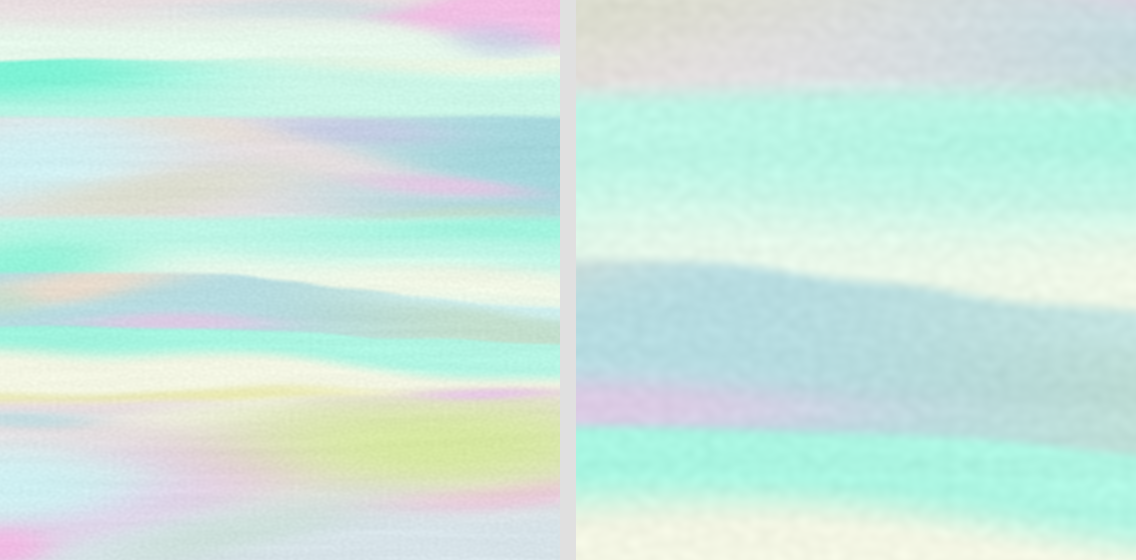
Left, the full canvas; right, a detail of the centre.
Give the GLSL for this background, as a Shadertoy shader.

```glsl
// Soft pastel painting: broad horizontal brush bands with blended patches on fine canvas grain.

const vec3 CREAM  = vec3(0.95, 0.96, 0.89);
const vec3 IVORY  = vec3(0.90, 0.97, 0.92);
const vec3 MINT   = vec3(0.74, 0.96, 0.90);
const vec3 AQUA   = vec3(0.47, 0.95, 0.83);
const vec3 ICE    = vec3(0.81, 0.94, 0.95);
const vec3 TEAL   = vec3(0.63, 0.84, 0.86);
const vec3 MIST   = vec3(0.71, 0.86, 0.88);
const vec3 SAGE   = vec3(0.76, 0.87, 0.80);
const vec3 PEACH  = vec3(0.92, 0.86, 0.80);
const vec3 BLUSH  = vec3(0.91, 0.87, 0.88);
const vec3 LILAC  = vec3(0.77, 0.79, 0.90);
const vec3 PINK   = vec3(0.95, 0.72, 0.89);
const vec3 ORCHID = vec3(0.90, 0.78, 0.90);
const vec3 LEMON  = vec3(0.91, 0.91, 0.68);
const vec3 LIME   = vec3(0.84, 0.91, 0.63);

const float EDGE_WOBBLE = 0.008;
const float BLEND_WARP  = 0.022;
const float STREAK      = 0.022;
const float GRAIN       = 0.030;
const float GRAIN_SCALE = 150.0;
const int   BRISTLES    = 16;

vec2 hash2(vec2 p) {
    vec3 h = fract(p.xyx * vec3(0.1031, 0.1030, 0.0973));
    h += dot(h, h.yzx + 33.33);
    return fract((h.xx + h.yz) * h.zy);
}

float corner(vec2 cell, vec2 offset, vec2 f) {
    return dot(hash2(cell + offset) * 2.0 - 1.0, f - offset);
}

float gradientNoise(vec2 p) {
    vec2 i = floor(p), f = p - i;
    vec2 u = f * f * f * (f * (f * 6.0 - 15.0) + 10.0);
    return mix(mix(corner(i, vec2(0, 0), f), corner(i, vec2(1, 0), f), u.x),
               mix(corner(i, vec2(0, 1), f), corner(i, vec2(1, 1), f), u.x), u.y);
}

// Blends a soft, sheared ellipse of paint into a layer.
void dab(inout vec3 layer, vec2 p, vec2 centre, vec2 radius, float slope, vec3 tint, float amount) {
    vec2 d = p - centre;
    d.y -= slope * d.x;
    d /= radius;
    layer = mix(layer, tint, amount * exp(-pow(dot(d, d), 1.4)));
}

// Lays a new layer over everything below a wavering edge.
void lay(inout vec3 color, vec3 layer, vec2 p, float edge, float softness) {
    float wobble = EDGE_WOBBLE * gradientNoise(vec2(p.x * 4.0, edge * 91.0));
    color = mix(color, layer, smoothstep(-softness, softness, p.y - edge - wobble));
}

vec3 paint(vec2 p, vec2 q) {
    // Top wash and pink wedge
    vec3 color = mix(BLUSH, IVORY, smoothstep(0.0, 0.075, q.y));
    dab(color, q, vec2(0.55, 0.02), vec2(0.25, 0.02), 0.0, MIST, 0.4);
    float reach = q.x - 0.62;
    float wedge = 0.24 * reach - abs(q.y - 0.03 + 0.05 * reach);
    color = mix(color, PINK, 0.85 * smoothstep(-0.008, 0.035, wedge));
    dab(color, q, vec2(0.89, 0.07), vec2(0.09, 0.03), 0.1, LILAC, 0.6);

    // Upper mint band
    vec3 layer = mix(MINT, IVORY, 0.35 * smoothstep(0.25, 0.6, q.x));
    dab(layer, q, vec2(0.0, 0.13), vec2(0.32, 0.055), 0.0, AQUA, 0.95);
    dab(layer, q, vec2(0.95, 0.11), vec2(0.5, 0.022), 0.0, CREAM, 0.8);
    lay(color, layer, p, 0.109 - 0.008 * p.x, 0.005);

    // Blended sky block
    layer = mix(BLUSH, MIST, smoothstep(0.25, 1.0, q.x));
    dab(layer, q, vec2(0.98, 0.28), vec2(0.32, 0.12), 0.0, TEAL, 0.85);
    dab(layer, q, vec2(0.62, 0.235), vec2(0.19, 0.028), 0.02, LILAC, 0.8);
    dab(layer, q, vec2(0.50, 0.275), vec2(0.30, 0.032), 0.2, BLUSH, 0.9);
    dab(layer, q, vec2(0.32, 0.225), vec2(0.18, 0.022), 0.1, PEACH, 0.7);
    dab(layer, q, vec2(0.03, 0.29), vec2(0.30, 0.085), -0.08, ICE, 1.0);
    dab(layer, q, vec2(0.27, 0.345), vec2(0.26, 0.04), -0.12, mix(PEACH, SAGE, 0.4), 0.9);
    dab(layer, q, vec2(0.80, 0.335), vec2(0.16, 0.018), 0.08, ORCHID, 0.85);
    dab(layer, q, vec2(0.80, 0.385), vec2(0.18, 0.014), 0.0, SAGE, 0.8);
    lay(color, layer, p, 0.209, 0.007);

    // Middle mint band
    layer = mix(MINT, IVORY, smoothstep(0.40, 0.47, q.y - 0.05 * q.x));
    dab(layer, q, vec2(0.0, 0.475), vec2(0.25, 0.05), -0.05, AQUA, 0.75);
    dab(layer, q, vec2(0.98, 0.41), vec2(0.4, 0.025), 0.0, AQUA, 0.4);
    dab(layer, q, vec2(0.85, 0.51), vec2(0.35, 0.03), 0.05, CREAM, 0.8);
    lay(color, layer, p, 0.388, 0.011);

    // Slate block with a falling upper edge
    layer = mix(MIST, SAGE, smoothstep(0.4, 0.9, q.x));
    dab(layer, q, vec2(0.12, 0.51), vec2(0.22, 0.028), -0.10, PEACH, 0.95);
    dab(layer, q, vec2(0.32, 0.575), vec2(0.18, 0.018), 0.0, ORCHID, 0.8);
    dab(layer, q, vec2(0.0, 0.535), vec2(0.07, 0.03), 0.0, SAGE, 0.7);
    dab(layer, q, vec2(0.92, 0.545), vec2(0.3, 0.025), 0.09, ICE, 0.9);
    lay(color, layer, p, 0.487 + 0.062 * smoothstep(0.3, 1.0, p.x), 0.006);

    // Lower mint, cream and yellow seam
    float fall = 0.045 * smoothstep(0.3, 1.0, q.x);
    layer = mix(mix(AQUA, MINT, 0.55 + 0.35 * q.x), CREAM, smoothstep(0.615, 0.652, q.y - fall));
    dab(layer, q, vec2(0.2, 0.71), vec2(0.6, 0.016), 0.0, LEMON, 0.95);
    lay(color, layer, p, 0.586 + 0.6 * fall, 0.005);

    // Bottom block: blush, ice, orchid and lime
    layer = mix(BLUSH, mix(LILAC, IVORY, 0.55), smoothstep(0.82, 0.95, q.y));
    dab(layer, q, vec2(0.04, 0.745), vec2(0.14, 0.018), 0.0, MIST, 0.7);
    dab(layer, q, vec2(0.40, 0.745), vec2(0.18, 0.02), 0.0, CREAM, 0.7);
    dab(layer, q, vec2(0.36, 0.825), vec2(0.20, 0.04), 0.05, ORCHID, 0.9);
    dab(layer, q, vec2(0.18, 0.915), vec2(0.32, 0.045), -0.25, ORCHID, 0.9);
    dab(layer, q, vec2(0.02, 0.865), vec2(0.27, 0.075), 0.0, ICE, 1.0);
    dab(layer, q, vec2(0.42, 0.95), vec2(0.24, 0.04), -0.2, SAGE, 0.45);
    dab(layer, q, vec2(0.94, 0.88), vec2(0.25, 0.025), -0.07, PINK, 0.65);
    dab(layer, q, vec2(0.0, 0.98), vec2(0.09, 0.035), 0.0, PINK, 0.9);
    dab(layer, q, vec2(0.80, 0.792), vec2(0.40, 0.08), 0.0, LIME, 1.0);
    dab(layer, q, vec2(0.87, 0.704), vec2(0.13, 0.013), 0.0, ORCHID, 0.95);
    lay(color, layer, p, 0.718 - 0.024 * smoothstep(0.4, 0.9, p.x), 0.012);
    return color;
}

void mainImage(out vec4 fragColor, in vec2 fragCoord) {
    vec2 p = fragCoord / iResolution.xy;
    p.y = 1.0 - p.y; // depth below the top edge
    vec2 q = p + vec2(0.0, BLEND_WARP * gradientNoise(p * vec2(3.0, 9.0)));
    vec3 color = paint(p, q);

    // Faint scattered bristle strokes
    for (int i = 0; i < BRISTLES; i++) {
        vec2 place = hash2(vec2(float(i) + 3.0, 17.0));
        dab(color, q, place, vec2(0.22, 0.005), 0.03 * (place.x - 0.5), color * 1.02, 0.6);
    }

    // Long streaks and canvas grain
    color += STREAK * gradientNoise(p * vec2(4.0, 70.0));
    color += GRAIN * gradientNoise(p * GRAIN_SCALE * vec2(0.8, 1.0));
    fragColor = vec4(clamp(color, 0.0, 1.0), 1.0);
}
```
